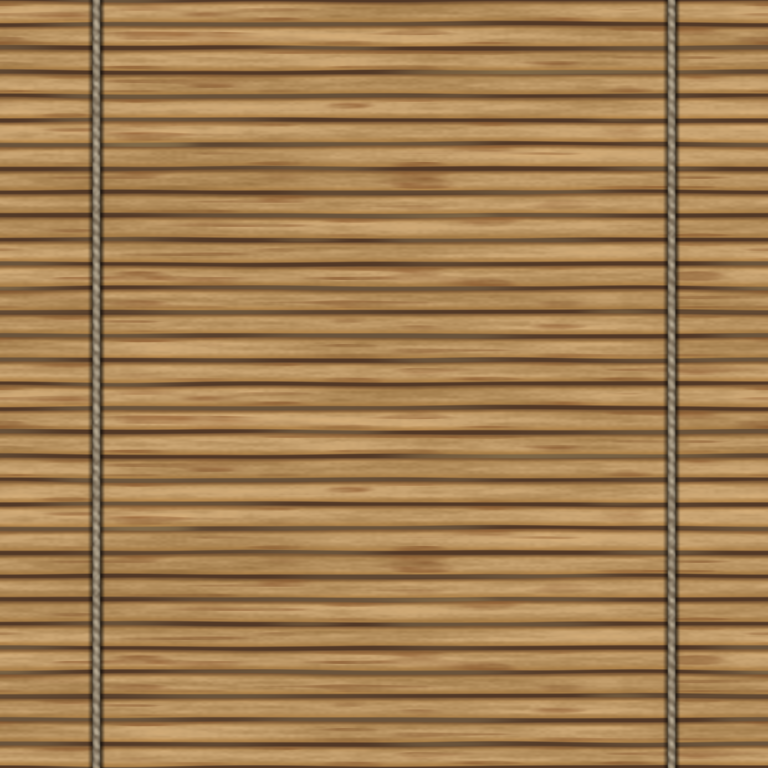
This texture is drawn by a Shadertoy shader. Its source:

```glsl
#define SLATS_PER_TILE 16.0
#define TILES_DOWN 2.0
#define GAP_HALF 0.085
#define GAP_WANDER 0.09
#define CORD_OFFSET 0.3745
#define CORD_HALF 0.0052
#define CORD_SHADOW 0.0125
#define CORD_TWISTS 64.0
#define GRAIN_DEPTH 0.15

const vec3 PALE_WOOD = vec3(0.76, 0.62, 0.43);
const vec3 GOLD_WOOD = vec3(0.67, 0.50, 0.28);
const vec3 BROWN_EDGE = vec3(0.47, 0.33, 0.20);
const vec3 RED_STAIN = vec3(0.53, 0.34, 0.18);
const vec3 DARK_GAP = vec3(0.32, 0.22, 0.15);
const vec3 WORN_GAP = vec3(0.47, 0.39, 0.28);
const vec3 CORD_PALE = vec3(0.72, 0.67, 0.58);
const vec3 CORD_DARK = vec3(0.47, 0.41, 0.33);

float hash(vec2 p) {
    vec3 q = fract(vec3(p.xyx) * 0.1031);
    q += dot(q, q.yzx + 33.33);
    return fract((q.x + q.y) * q.z);
}

// Value noise over the unit tile, wrapping at its edges
float tileNoise(vec2 tile, vec2 cells) {
    vec2 p = tile * cells;
    vec2 cell = floor(p);
    vec2 f = fract(p);
    f = f * f * (3.0 - 2.0 * f);
    vec2 a = mod(cell, cells) + cells.yx;
    vec2 b = mod(cell + 1.0, cells) + cells.yx;
    return mix(mix(hash(a), hash(vec2(b.x, a.y)), f.x),
               mix(hash(vec2(a.x, b.y)), hash(b), f.x), f.y);
}

vec3 slatColor(vec2 tile, float t) {
    // Broad tone, long fibres and fine fibres
    float tone = tileNoise(tile + vec2(0.0, 0.5 / SLATS_PER_TILE), vec2(4.0, SLATS_PER_TILE));
    float fibre = tileNoise(tile, vec2(9.0, 96.0));
    float fine = tileNoise(tile, vec2(34.0, 144.0));
    float speck = tileNoise(tile, vec2(150.0, 160.0));
    float grain = 0.5 * fibre + 0.32 * fine + 0.18 * speck;

    // Rounded cross section: pale crown, golden flanks, brown upper edge
    float crown = smoothstep(0.10, 0.36, t) * smoothstep(0.95, 0.62, t);
    float pale = clamp(crown * (0.80 + 0.9 * (grain - 0.5) + 0.5 * (tone - 0.5)), 0.0, 1.0);
    vec3 color = mix(GOLD_WOOD, PALE_WOOD, pale);
    color = mix(color, BROWN_EDGE, 0.85 * smoothstep(0.74, 0.92, t));

    // Reddish streaks
    float streak = smoothstep(0.62, 0.95, tileNoise(tile, vec2(11.0, 80.0)));
    color = mix(color, RED_STAIN, streak * (0.25 + 0.5 * fine));
    return color * (1.0 + GRAIN_DEPTH * (grain - 0.5) + 0.09 * (tone - 0.5));
}

vec3 gapColor(vec2 tile) {
    float wear = tileNoise(tile, vec2(7.0, 48.0));
    float sliver = smoothstep(0.76, 0.96, tileNoise(tile, vec2(5.0, 32.0)));
    vec3 color = mix(DARK_GAP, WORN_GAP, 0.65 * smoothstep(0.25, 0.85, wear));
    return mix(color, GOLD_WOOD * vec3(0.88, 1.0, 1.2), 0.5 * sliver);
}

void mainImage(out vec4 fragColor, in vec2 fragCoord) {
    vec2 uv = fragCoord / iResolution.xy;
    vec2 tile = vec2(uv.x, fract(uv.y * TILES_DOWN));

    // Slats with slightly wavering gaps
    float wander = tileNoise(tile, vec2(6.0, SLATS_PER_TILE)) - 0.5;
    float t = fract(tile.y * SLATS_PER_TILE + GAP_WANDER * wander);
    float gapDistance = min(t, 1.0 - t);
    float gapHalf = GAP_HALF * (0.8 + 0.4 * tileNoise(tile, vec2(8.0, 24.0)));
    float soft = max(0.045, SLATS_PER_TILE * TILES_DOWN / iResolution.y * 0.7);
    vec3 color = slatColor(tile, t);
    color = mix(color, gapColor(tile), 1.0 - smoothstep(gapHalf - soft, gapHalf + soft, gapDistance));

    // Shadow beside the two cords, heavier on the right
    float side = abs(uv.x - 0.5) - CORD_OFFSET;
    float cordX = side * sign(uv.x - 0.5);
    float cordDistance = abs(cordX);
    float shadow = 1.0 - smoothstep(CORD_HALF, CORD_SHADOW, cordDistance);
    color *= 1.0 - shadow * (cordX > 0.0 ? 0.62 : 0.50);

    // Twisted cord
    float across = cordX / CORD_HALF;
    float strand = 0.5 + 0.5 * cos(6.28318 * (uv.y * CORD_TWISTS + 0.22 * across));
    float fray = tileNoise(tile, vec2(200.0, 110.0));
    vec3 cord = mix(CORD_DARK, CORD_PALE, clamp(0.25 + 0.6 * strand + 0.5 * (fray - 0.5), 0.0, 1.0));
    cord *= 1.0 - 0.45 * across * across;
    float edge = max(0.0012, 0.7 / iResolution.x);
    color = mix(color, cord, 1.0 - smoothstep(CORD_HALF - edge, CORD_HALF + edge, cordDistance));

    fragColor = vec4(clamp(color, 0.0, 1.0), 1.0);
}
```
